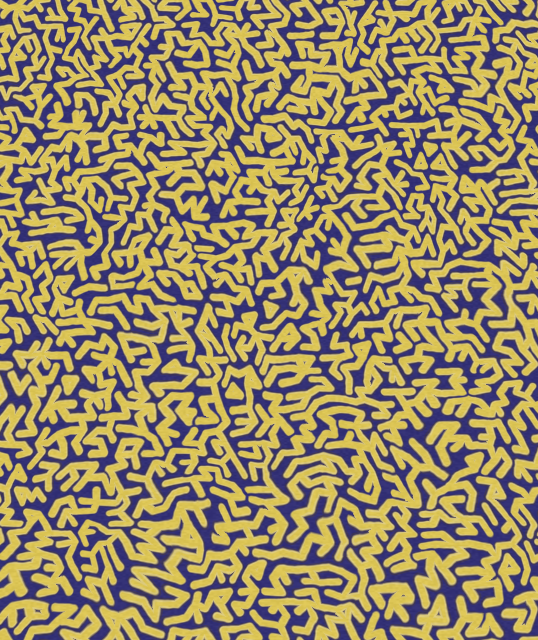
A Shadertoy shader for this pattern:

```glsl
// Painted labyrinth of angular yellow zigzag strokes on deep blue.

const float CELLS_ACROSS = 40.0;   // lattice steps over the canvas width
const float DENSITY_LOW  = 0.88;   // relative fineness at the bottom
const float DENSITY_RISE = 0.25;   // extra fineness towards the top
const float JITTER       = 0.25;   // node displacement in lattice steps
const float STROKE       = 0.272;  // half width of a stroke
const float HALF_GAP     = 0.10;   // half of the blue gap kept between strokes
const float SOFTNESS     = 0.08;   // half width of the painted edge
const float WARP         = 0.6;    // slow bending of the lattice
const float BREAK_CHANCE = 0.2;    // share of nodes that end a long chain
const float ROW_HEIGHT   = 0.8660254;

const vec3 YELLOW      = vec3(0.86, 0.77, 0.33);
const vec3 PALE_YELLOW = vec3(0.86, 0.79, 0.48);
const vec3 BLUE        = vec3(0.20, 0.19, 0.46);
const vec3 GREY_BLUE   = vec3(0.24, 0.21, 0.35);

// Upward neighbours on the triangular lattice, at 0, 60 and 120 degrees
const vec2 UPWARD[3] = vec2[3](vec2(1, 0), vec2(0, 1), vec2(-1, 1));

vec3 hash3(vec2 p) {
    vec3 h = fract(p.xyx * vec3(0.1031, 0.1030, 0.0973));
    h += dot(h, h.yxz + 33.33);
    return fract((h.xxy + h.yzz) * h.zyx);
}

float noise(vec2 p) {
    vec2 i = floor(p), f = fract(p);
    f = f * f * (3.0 - 2.0 * f);
    return mix(mix(hash3(i).x, hash3(i + vec2(1, 0)).x, f.x),
               mix(hash3(i + vec2(0, 1)).x, hash3(i + vec2(1, 1)).x, f.x), f.y);
}

vec2 nodePosition(vec2 id) {
    vec3 h = hash3(id + 71.0);
    float angle = 6.2831853 * h.x;
    return vec2(id.x + 0.5 * id.y, ROW_HEIGHT * id.y)
         + JITTER * sqrt(h.y) * vec2(cos(angle), sin(angle));
}

int wish(vec3 h) { return min(int(h.z * 3.0), 2); }

// Every node sends one stroke onward, turning sharply instead of going straight
vec2 strokeTarget(vec2 id) {
    vec3 h = hash3(id + 213.0);
    int k = wish(h);
    if (h.x < BREAK_CHANCE) return id - UPWARD[k];
    if (wish(hash3(id + UPWARD[k] + 213.0)) == k)
        k = k == 1 ? (h.y < 0.5 ? 0 : 2) : 2 - k;
    return id + UPWARD[k];
}

float segmentDistance(vec2 p, vec2 a, vec2 b) {
    vec2 pa = p - a, ba = b - a;
    return length(pa - ba * clamp(dot(pa, ba) / dot(ba, ba), 0.0, 1.0));
}

// Signed depth inside a stroke: positive in paint, negative in the gaps
float strokeDepth(vec2 p) {
    float row = round(p.y / ROW_HEIGHT);
    vec2 home = vec2(round(p.x - 0.5 * row), row);

    // Nearest stroke
    float nearest = 9.0;
    vec2 startId = home, endId = home;
    for (int j = -2; j <= 2; j++)
    for (int i = -2; i <= 2; i++) {
        vec2 id = home + vec2(i, j), target = strokeTarget(id);
        float d = segmentDistance(p, nodePosition(id), nodePosition(target));
        if (d < nearest) { nearest = d; startId = id; endId = target; }
    }

    // Nearest stroke that does not touch the first one
    float other = 9.0;
    for (int j = -2; j <= 2; j++)
    for (int i = -2; i <= 2; i++) {
        vec2 id = home + vec2(i, j), target = strokeTarget(id);
        bool joined = id == startId || id == endId
                   || target == startId || target == endId;
        if (!joined)
            other = min(other, segmentDistance(p, nodePosition(id), nodePosition(target)));
    }
    return min(STROKE - nearest, 0.5 * (other - nearest) - HALF_GAP);
}

void mainImage(out vec4 fragColor, in vec2 fragCoord) {
    vec2 uv = fragCoord / iResolution.x;

    // Finer lattice towards the top, gently bent everywhere
    float density = DENSITY_LOW + DENSITY_RISE * uv.y;
    vec2 p = CELLS_ACROSS * vec2((uv.x - 0.5) * density,
                                 uv.y * (DENSITY_LOW + 0.5 * DENSITY_RISE * uv.y));
    vec2 q = p + WARP * (vec2(noise(p * 0.2 + 40.0), noise(p * 0.2 + 90.0)) * 2.0 - 1.0);

    // Hand-drawn wobble and slow changes of stroke weight
    float depth = strokeDepth(q);
    depth += 0.05 * (noise(p * 3.0 + 17.0) - 0.5) + 0.07 * (noise(p * 0.25 + 60.0) - 0.5);

    // Paint tones: paler rims, greyer shallow gaps, fine brush grain
    float mottle = noise(p * 0.7 + 130.0) - 0.5;
    float grain = noise(p * vec2(5.0, 9.0) + 200.0) - 0.5;
    float pale = 1.0 - smoothstep(0.05, 0.16, depth + 0.14 * mottle);
    float grey = 1.0 - smoothstep(0.06, 0.14, -depth + 0.14 * mottle);
    vec3 paint = mix(YELLOW, PALE_YELLOW, pale) + 0.05 * grain;
    vec3 ground = mix(BLUE, GREY_BLUE, grey) + 0.04 * grain;

    float soft = max(SOFTNESS, 0.7 * CELLS_ACROSS / iResolution.x);
    fragColor = vec4(mix(ground, paint, smoothstep(-soft, soft, depth)), 1.0);
}
```
